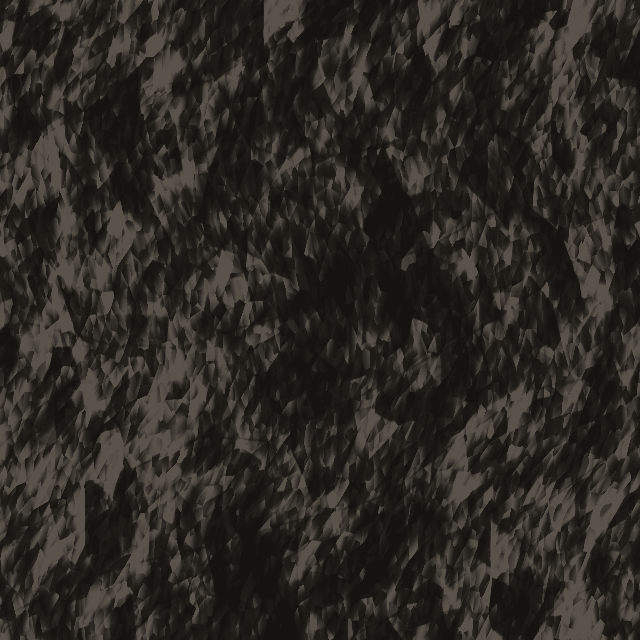
A Shadertoy shader for this texture:

```glsl
const vec3 FOLD_DARK = vec3(0.084, 0.070, 0.058);
const vec3 SHEEN = vec3(0.348, 0.324, 0.294);
const vec2 FACET_FREQ = vec2(12.0, 4.8);   // largest facets per canvas
const float FREQ_GAIN = 2.05;              // size step between layers
const vec4 LAYER_WEIGHT = vec4(0.58, 0.74, 0.76, 0.62);
const vec4 LAYER_LEAN = vec4(0.36, -0.14, 0.46, 0.06);
const float FACET_CURVE = 2.0;             // brightness slope inside a facet
const float FACET_SHARP = 42.0;
const float CREASE_DEPTH = 0.32;
const float LONG_FOLD_DEPTH = 0.55;
const float LONG_FOLD_ANGLE = 0.55;
const float BROAD_LIGHT = 0.62;
const float BIAS = 0.22;

vec4 hash4(vec2 cell) {
    vec4 q = fract(cell.xyxy * vec4(0.1031, 0.1030, 0.0973, 0.1099));
    q += dot(q, q.wzxy + 33.33);
    return fract((q.xxyz + q.yzzw) * q.zywx);
}

// Soft cellular facets: x = tilt towards the light, y = crease between cells
vec2 facets(vec2 p) {
    vec2 cell = floor(p);
    float total = 0.0, strongest = 0.0, tilt = 0.0;
    for (int j = -1; j <= 1; j++) {
        for (int i = -1; i <= 1; i++) {
            vec2 id = cell + vec2(i, j);
            vec4 rnd = hash4(id);
            vec2 d = p - id - rnd.xy;
            float angle = 6.2832 * rnd.w;
            float weight = exp(-FACET_SHARP * dot(d, d));
            float plane = 2.0 * rnd.z - 1.0
                        + FACET_CURVE * dot(d, vec2(cos(angle), sin(angle)));
            tilt += weight * plane;
            total += weight;
            strongest = max(strongest, weight);
        }
    }
    total = max(total, 1e-24);
    return vec2(tilt / total, smoothstep(0.1, 0.5, 1.0 - strongest / total));
}

// Gentle bending so creases do not run parallel
vec2 bend(vec2 p) {
    p += 0.022 * sin(p.yx * vec2(8.0, 6.0) + vec2(1.3, 4.1));
    return p + 0.004 * sin(p.yx * vec2(23.0, 19.0) + p * 11.0);
}

// Broad sheen: lit left side, calm dark centre and right
float broadLight(vec2 p) {
    float across = 0.48 * cos(6.6 * (p.x - 0.10));
    float drift = 0.24 * sin(7.0 * p.x + 9.0 * p.y + 1.0);
    vec2 hollow = (p - vec2(0.56, 0.52)) * vec2(4.5, 6.0);
    return across + drift - 0.75 * exp(-dot(hollow, hollow)) + 0.08;
}

void mainImage(out vec4 fragColor, in vec2 fragCoord) {
    vec2 uv = fragCoord / iResolution.y;
    vec2 p = bend(uv);
    float light = BIAS + BROAD_LIGHT * broadLight(uv);

    // Crumpled facets, from large shards to fine wrinkles
    vec2 freq = FACET_FREQ;
    for (int i = 0; i < 4; i++) {
        vec2 leaning = vec2(p.x - LAYER_LEAN[i] * p.y, p.y + 0.25 * p.x);
        vec2 facet = facets(leaning * freq + float(i) * 17.3 + 5.0);
        light += LAYER_WEIGHT[i] * (facet.x - CREASE_DEPTH * facet.y);
        freq *= FREQ_GAIN;
    }

    // Long diagonal folds in shadow
    float c = cos(LONG_FOLD_ANGLE), s = sin(LONG_FOLD_ANGLE);
    vec2 along = vec2(c * p.x + s * p.y, c * p.y - s * p.x);
    vec2 longFold = facets(along * vec2(2.6, 6.5) + 41.0);
    light += 0.2 * longFold.x - LONG_FOLD_DEPTH * longFold.y;

    // Glossy response: compressed shadows, steep highlights
    float gloss = 0.15 * smoothstep(-1.8, 0.3, light)
                + 0.85 * smoothstep(0.0, 2.1, light);
    fragColor = vec4(mix(FOLD_DARK, SHEEN, gloss), 1.0);
}
```
